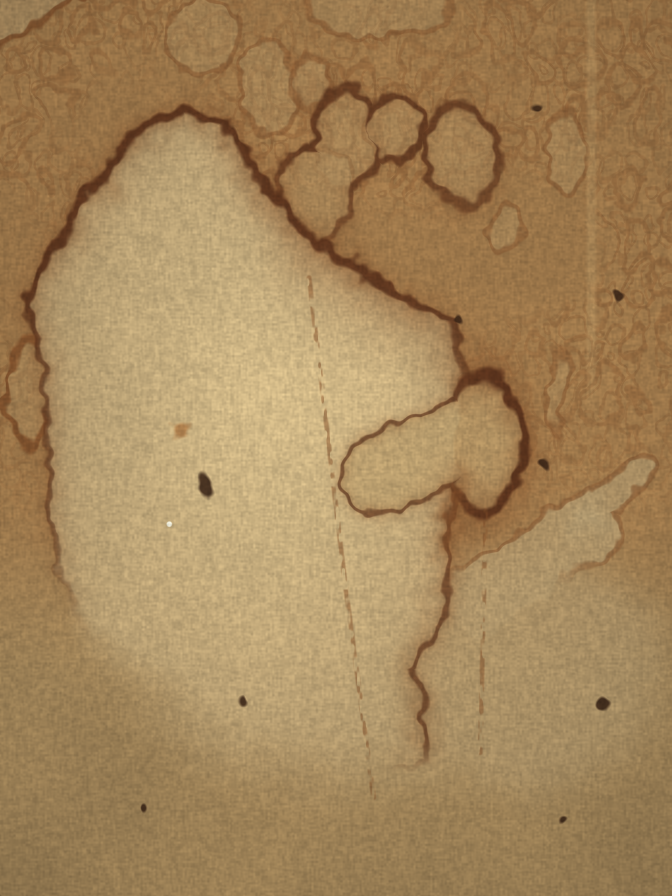
A Shadertoy shader for this texture:

```glsl
float hash(vec2 p) {
  vec3 q = fract(p.xyx * .1031);
  q += dot(q, q.yzx + 33.33);
  return fract((q.x + q.y) * q.z);
}

float noise(vec2 p) {
  vec2 i = floor(p), f = fract(p);
  f *= f * (3. - 2. * f);
  return mix(mix(hash(i), hash(i + vec2(1, 0)), f.x),
             mix(hash(i + vec2(0, 1)), hash(i + 1.), f.x), f.y);
}

float fbm(vec2 p) {
  float sum = 0., gain = .5;
  for (int i = 0; i < 4; i++, gain *= .5, p = p * 2.03 + 17.) sum += gain * noise(p);
  return sum;
}

float fill(float d, float soft) { return 1. - smoothstep(-soft, soft, d); }

float line(float d, float w) { return 1. - smoothstep(w * .3, w, abs(d)); }

float ellipse(vec2 p, vec4 e) { return (length((p - e.xy) / e.zw) - 1.) * min(e.z, e.w); }

float segment(vec2 p, vec2 a, vec2 b) {
  vec2 ab = b - a;
  return length(p - a - ab * clamp(dot(p - a, ab) / dot(ab, ab), 0., 1.));
}

// Signed distance to the large stain outline
float mainStain(vec2 p) {
  vec2 v[20] = vec2[20](vec2(.208,.88), vec2(.247,.863), vec2(.28,.811), vec2(.332,.746),
    vec2(.443,.674), vec2(.501,.642), vec2(.523,.583), vec2(.501,.388), vec2(.495,.31),
    vec2(.462,.251), vec2(.479,.147), vec2(.39,.134), vec2(.234,.167), vec2(.091,.31),
    vec2(.055,.401), vec2(.049,.583), vec2(.033,.661), vec2(.059,.72), vec2(.098,.78), vec2(.15,.85));
  float d = 9., side = 1.;
  for (int i = 0; i < 20; i++) {
    vec2 a = v[i], b = v[(i + 1) % 20];
    d = min(d, segment(p, a, b));
    if ((a.y > p.y) != (b.y > p.y) && p.x < (b.x - a.x) * (p.y - a.y) / (b.y - a.y) + a.x) side = -side;
  }
  return d * side;
}

// Irregular rings, one per jittered cell
float dropletRings(vec2 p) {
  float ring = 9.;
  for (int k = 0; k < 9; k++) {
    vec2 c = floor(p) + vec2(k % 3, k / 3) - 1.;
    vec2 centre = c + .2 + .6 * vec2(hash(c), hash(c + 41.));
    ring = min(ring, abs(length(p - centre) - .15 - .4 * hash(c + 7.)));
  }
  return line(ring, .1);
}

void mainImage(out vec4 fragColor, in vec2 fragCoord) {
  vec2 p = fragCoord / iResolution.y;
  vec2 ripple = vec2(noise(p * 85.), noise(p * 85. + 50.)) - .5;
  vec2 sway = vec2(fbm(p * 22.), fbm(p * 22. + 30.)) - .47;
  vec2 w = p + ripple * .01 + sway * .022;
  float cloud = fbm(p * 7.);
  vec3 rimColor = vec3(.33, .18, .1), brown = vec3(.48, .29, .15), pale = vec3(.69, .59, .42);

  // Paper ground
  vec3 col = mix(vec3(.62, .51, .34), vec3(.625, .475, .295), smoothstep(.22, .48, p.y));
  col *= .93 + .15 * cloud;
  col = mix(col, pale, .75 * fill(ellipse(w, vec4(.59, .25, .15, .13)), .04));

  // Small tide marks and the pale corner
  float rings = max(dropletRings((p + sway * .05) * vec2(26, 17)),
                    .7 * dropletRings((p + sway * .04) * vec2(43, 31) + 9.));
  col = mix(col, brown, rings * .32 * smoothstep(.36, .58, p.y) * smoothstep(.35, .6, cloud));
  float corner = .49 * (w.x - .045) - .87 * (w.y - .975);
  col = mix(col, pale, .6 * fill(corner, .004));
  col = mix(col, brown, .75 * line(corner, .006));

  // Larger droplets: the first four merge into one dark rimmed chain
  vec4 drops[12] = vec4[12](vec4(.384,.844,.036,.058), vec4(.443,.859,.033,.036),
    vec4(.516,.827,.039,.058), vec4(.352,.785,.045,.05), vec4(.3,.902,.036,.05),
    vec4(.349,.909,.017,.032), vec4(.228,.962,.039,.045), vec4(.031,.564,.023,.062),
    vec4(.562,.746,.017,.024), vec4(.632,.83,.023,.045), vec4(.621,.564,.011,.045),
    vec4(.423,1,.08,.045));
  float chain = 9.;
  for (int i = 0; i < 12; i++) {
    float d = ellipse(w, drops[i]);
    if (i < 4) chain = min(chain, d);
    col = mix(col, vec3(.67, .55, .37), .5 * fill(d, .004));
    col = mix(col, brown, line(d, .004) * (i < 4 ? .25 : i == 7 ? .8 : .45));
  }
  col = mix(col, brown, .4 * exp(-abs(chain) * 130.));
  col = mix(col, rimColor, .65 * line(chain, .006) * (.4 + cloud));

  // Pale branching wash
  float branch = min(segment(w, vec2(.53, .33), vec2(.65, .41)) - .038,
                     segment(w, vec2(.65, .42), vec2(.715, .475)) - .017);
  col = mix(col, pale, .8 * fill(branch, .005));
  col = mix(col, vec3(.73, .68, .53), .6 * fill(length(w - vec2(.655, .42)), .045));
  col = mix(col, brown, .5 * line(branch, .005) * smoothstep(.34, .38, p.y));

  // Large stain with a hard upper rim and a dissolving foot
  float stain = mainStain(w);
  vec2 q = p + ripple * .008 + sway * .016;
  float lobe = min(segment(q, vec2(.422, .472), vec2(.52, .515)) - .043,
                   ellipse(q, vec4(.541, .505, .043, .076)));
  float inLobe = fill(lobe, .003);
  vec2 heart = (p - vec2(.29, .56)) / vec2(.22, .3);
  vec3 bleached = mix(pale, vec3(.8, .705, .515), exp(-dot(heart, heart)));
  col = mix(col, bleached * (.95 + .1 * cloud), fill(stain, mix(.06, .003, smoothstep(.2, .36, p.y))));
  float upper = smoothstep(.55, .7, p.y);
  float rim = max(smoothstep(.27, .45, p.y) * mix(.6, 1., upper),
                  .7 * smoothstep(.42, .46, p.x) * smoothstep(.13, .18, p.y)) * (1. - inLobe);
  float reach = mix(75., 32., smoothstep(.2, .36, p.x) * smoothstep(.5, .62, p.y));
  col = mix(col, brown, rim * .72 * exp(-abs(stain) * (stain < 0. ? reach : 110.)));
  col = mix(col, rimColor, .85 * rim * line(stain, mix(.005, .008, upper)));

  // Side lobe, darkest at its right end
  float dark = smoothstep(.48, .54, p.x);
  col = mix(col, vec3(.71, .6, .41), inLobe * .75);
  col = mix(col, brown, mix(.4, .7, dark) * exp(-abs(lobe) * mix(170., 95., dark)));
  col = mix(col, rimColor, mix(.6, .9, dark) * line(lobe, mix(.0035, .006, dark)));
  col = mix(col, brown, .55 * exp(-segment(w, vec2(.51, .46), vec2(.5, .39)) * 75.));

  // Crease and flecked seams
  col = mix(col, vec3(.73, .6, .4), .4 * line(p.x - .66, .008) * smoothstep(.5, .65, p.y));
  float seam = min(segment(p, vec2(.345, .69), vec2(.385, .35)), segment(p, vec2(.385, .35), vec2(.417, .11)));
  seam = min(seam, segment(p, vec2(.542, .43), vec2(.536, .16)));
  col = mix(col, brown, .5 * smoothstep(.35, .75, noise(p * vec2(300, 130))) * line(seam, .004));

  // Specks: position and radius
  vec3 specks[9] = vec3[9](vec3(.23,.458,.008), vec3(.674,.214,.007), vec3(.626,.086,.004),
    vec3(.161,.096,.005), vec3(.27,.216,.004), vec3(.608,.482,.005), vec3(.599,.881,.005),
    vec3(.688,.671,.006), vec3(.51,.646,.006));
  for (int i = 0; i < 9; i++) {
    vec2 r = p + ripple * .008 - specks[i].xy;
    if (i == 0) r.y *= .55;
    col = mix(col, vec3(.21, .13, .08), .88 * fill(length(r) - specks[i].z, .002));
  }
  col = mix(col, vec3(.62, .42, .23), .75 * fill(length(w - vec2(.203, .516)) - .009, .003));
  col = mix(col, vec3(.92, .91, .84), fill(length(p - vec2(.189, .415)) - .003, .001));

  // Fibres, grain and edge shading
  float grain = noise(p * 370.) + noise(p * vec2(150, 420)) + noise(p * vec2(430, 120)) - 1.5;
  col *= 1. + .09 * grain;
  vec2 rel = p / vec2(.375, .5) - 1.;
  col *= 1.03 - .07 * dot(rel, rel);
  fragColor = vec4(col, 1);
}
```
